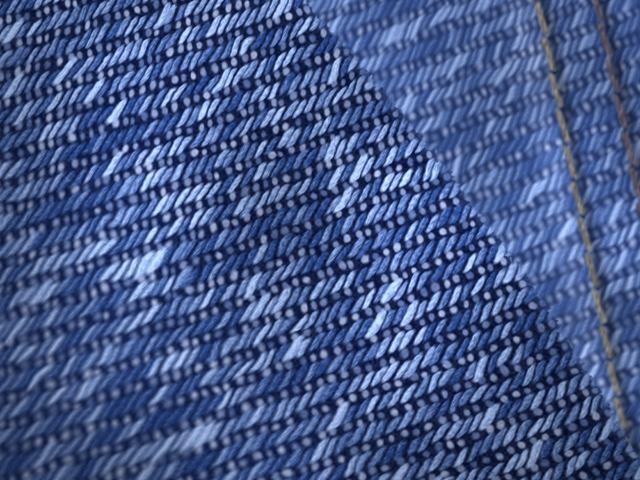
Reproduce this texture procedurally as a WebGL 2 fragment shader.

```glsl
#version 300 es
precision highp float;
uniform vec2 u_resolution;
out vec4 fragColor;

float hash(vec2 p) {
  vec3 q = fract(p.xyx * vec3(0.1031, 0.1030, 0.0973));
  q += dot(q, q.yzx + 33.33);
  return fract((q.x + q.y) * q.z);
}

float noise(vec2 p) {
  vec2 i = floor(p), f = fract(p);
  f = f * f * (3.0 - 2.0 * f);
  return mix(mix(hash(i), hash(i + vec2(1, 0)), f.x),
             mix(hash(i + vec2(0, 1)), hash(i + vec2(1, 1)), f.x), f.y);
}

float capsule(vec2 p, float halfLength, float radius) {
  p.y -= clamp(p.y, -halfLength, halfLength);
  return length(p) - radius;
}

float cover(float d, float soft) {
  return 1.0 - smoothstep(-soft, soft, d);
}

// Slanted warp stitches in rising ribs, with weft dots in the dark gaps
vec3 denim(vec2 p, float blur) {
  float soft = mix(0.0028, 0.0105, blur) + 0.5 / u_resolution.y;
  vec2 w = p + 0.009 * (vec2(noise(p * 24.0), noise(p * 24.0 + 70.0)) - 0.5);
  w += 0.0018 * (1.0 - blur) * (vec2(noise(p * 130.0), noise(p * 130.0 + 30.0)) - 0.5);
  vec2 size = vec2(0.022, 0.056);
  vec2 grid = vec2(w.x - (0.78 - 0.3 * w.x) * w.y,
                   w.y - 0.27 * w.x - 0.05 * w.x * w.x) / size;
  float fibre = noise(vec2(grid.x * 5.0 + grid.y * 6.0, grid.y * 11.0 - grid.x * 3.0)) - 0.5;

  vec4 yarns = vec4(0.0), wefts = vec4(0.0);
  for (int j = -1; j <= 1; j++) {
    for (int i = -1; i <= 1; i++) {
      vec2 cell = floor(grid) + vec2(i, j);
      vec2 jitter = vec2(hash(cell + 5.0), hash(cell + 11.0)) - 0.5;
      vec2 q = (grid - cell - 0.5) * size - jitter * vec2(0.004, 0.008);

      // Faded yarn: stitches differ, and a few slubs are thick and pale
      float slub = smoothstep(0.90, 0.98, hash(cell + 19.0));
      float fade = 0.58 * hash(cell + 3.0) + 0.42 * noise(cell * vec2(0.35, 0.5));
      float tone = mix(smoothstep(0.08, 0.98, fade), 0.95, slub) + fibre * 0.45 * (1.0 - blur);
      tone += 0.25 * smoothstep(0.006, -0.006, q.x) - 0.13;
      float radius = 0.0080 + 0.0022 * slub + 0.0015 * jitter.y;
      float yarn = cover(capsule(q, 0.0085 + 0.005 * slub, radius), soft);
      yarns += vec4(mix(vec3(0.15, 0.26, 0.51), vec3(0.65, 0.75, 0.94),
                        clamp(tone, 0.0, 1.0)), 1.0) * yarn;

      // Round weft dots on the corners, with the slant undone
      vec2 r = (grid - cell) * size - jitter.yx * 0.005;
      r.x = (r.x + 0.55 * r.y) / 0.82;
      r.y += 0.33 * r.x;
      float weft = cover(length(r) - 0.0078 - 0.002 * jitter.x, soft);
      wefts += vec4(mix(vec3(0.32, 0.40, 0.60), vec3(0.70, 0.75, 0.89),
                        hash(cell + 41.0)), 1.0) * weft;
    }
  }
  vec3 colour = mix(vec3(0.06, 0.10, 0.24), vec3(0.09, 0.16, 0.36), blur);
  colour = mix(colour, yarns.rgb / max(yarns.a, 0.001), min(yarns.a, 1.0));
  return mix(colour, wefts.rgb / max(wefts.a, 0.001), min(wefts.a, 1.0) * 0.85);
}

// Twisted thread along a seam; x is across, y is along
vec3 seam(vec3 cloth, vec2 q, vec3 thread) {
  float along = fract(q.y / 0.075) - 0.5;
  cloth *= 1.0 - 0.35 * exp(-pow((q.x - 0.012) / 0.016, 2.0));
  float twist = 0.75 + 0.45 * noise(vec2(q.x * 160.0, q.y * 110.0 + q.x * 90.0));
  float d = capsule(vec2(q.x - 0.008 * along, along * 0.075), 0.028, 0.0065);
  return mix(cloth, thread * twist, 0.85 * cover(d, 0.006));
}

void main() {
  vec2 p = gl_FragCoord.xy / u_resolution.y;
  float t = 1.0 - p.y;

  // Front layer: sharp near the fold, soft towards the lower left
  float fold = p.x - (0.634 + 0.9 * t - 0.18 * t * t);
  float fuzz = (noise(p * 75.0) - 0.5) * 0.014 + (noise(p * 190.0) - 0.5) * 0.012;
  float blur = smoothstep(0.3, 1.2, -fold) * (0.25 + 0.4 * smoothstep(0.1, 0.8, t));
  vec3 front = denim(p, blur);
  front *= 0.85 + 0.34 * noise(p * 3.5 + 8.0);
  front += 0.10 * (noise(p * 210.0) - 0.5) * (1.0 - blur);
  front = mix(front, vec3(0.30, 0.41, 0.66), 0.35 * smoothstep(-0.035, 0.0, fold));

  // Back layer: out of focus, with two seams
  vec3 back = denim(p * 1.05 + vec2(-0.3, 0.17), 0.5);
  back = mix(back, vec3(0.35, 0.46, 0.71), 0.25);
  float seamX = p.x - (1.12 + 0.2 * t);
  float hemX = p.x - (1.241 + 0.22 * t);
  back *= 0.90 + 0.28 * noise(p * 6.0);
  back += 0.09 * exp(-pow((seamX + 0.04) / 0.03, 2.0));
  back = seam(back, vec2(seamX, t), vec3(0.55, 0.52, 0.47));
  back = seam(back, vec2(hemX, t + 0.03), vec3(0.40, 0.35, 0.38));
  back = mix(back, vec3(0.17, 0.26, 0.50), 0.6 * smoothstep(0.04, 0.09, hemX));

  vec3 colour = mix(front, back, smoothstep(-0.007, 0.007, fold + fuzz));
  vec2 c = (gl_FragCoord.xy / u_resolution - 0.5) * 2.0;
  colour *= 1.08 - 0.13 * dot(c, c) * (0.5 + 0.5 * t);
  fragColor = vec4(clamp(colour, 0.0, 1.0), 1.0);
}
```
